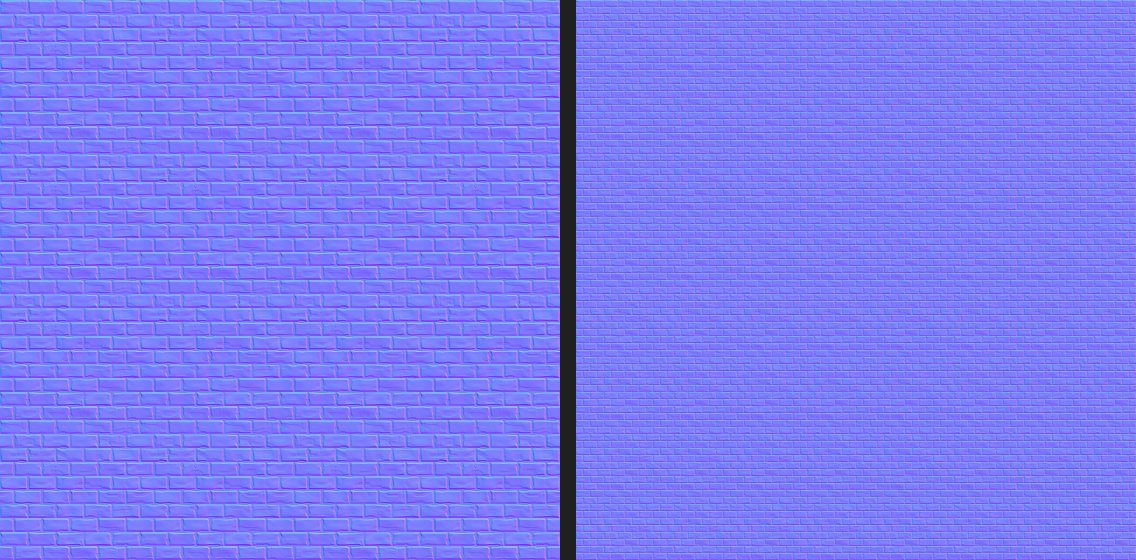
Left: one tile. Right: repeated 2 by 2.
Give the GLSL for this texture map, as a three.js fragment shader.

```glsl
// Tangent-space normal map of a worn brick wall in running bond, 20 bricks by 40 courses.
varying vec2 vUv;

float hash(vec2 p) {
  return fract(sin(dot(p, vec2(127.1, 311.7))) * 43758.5);
}

// Value noise whose lattice wraps after the given whole period.
float noise(vec2 p, vec2 period) {
  vec2 cell = floor(p), f = p - cell;
  f = f * f * f * (f * (f * 6.0 - 15.0) + 10.0);
  vec2 a = mod(cell, period), b = mod(cell + 1.0, period);
  return mix(mix(hash(a), hash(vec2(b.x, a.y)), f.x),
             mix(hash(vec2(a.x, b.y)), hash(b), f.x), f.y);
}

// Noise over the wall; the wear pattern comes back every ten courses.
float wear(vec2 p, vec2 frequency) {
  return noise(p * frequency, 10.0 * frequency);
}

// Wall relief, with one course as the unit; each brick is two units long.
float height(vec2 p) {
  float course = floor(p.y);
  float x = 0.5 * (p.x + mod(course + 1.0, 2.0));
  vec2 id = mod(vec2(floor(x), course), vec2(5.0, 10.0));
  vec2 local = vec2(2.0 * fract(x) - 1.0, fract(p.y) - 0.5);

  // Rounded brick outline, nibbled along its edges
  float swell = wear(p, vec2(1.0));
  float broad = wear(p, vec2(2.0, 3.0));
  float fine = wear(p, vec2(5.0, 7.0));
  vec2 q = abs(local) - vec2(0.91, 0.41);
  float inside = 0.08 - length(max(q, 0.0)) - min(max(q.x, q.y), 0.0);
  inside -= 0.09 * (0.5 + 0.5 * fine) * smoothstep(0.5, 0.9, broad);
  float body = smoothstep(0.0, 0.12, inside);

  // Uneven face with its own tilt per brick
  vec2 tilt = vec2(hash(id + 3.7), hash(id + 9.2)) - 0.5;
  float face = 0.042 + dot(tilt, local * vec2(0.03, 0.09));
  face += 0.02 * broad + 0.004 * fine;

  // Shallow slanted flakes
  vec2 slanted = p + vec2(0.0, 0.5 * swell);
  face -= 0.018 * smoothstep(0.58, 0.85, wear(slanted, vec2(1.0, 3.0)));

  // Thin cracks, mostly upright, in scattered patches
  vec2 bent = p + vec2(0.12 * fine, 0.2 * broad);
  float ridge = abs(wear(bent + 4.3, vec2(2.0, 1.0)) - 0.5);
  float patches = smoothstep(0.55, 0.75, wear(p + 7.1, vec2(1.0)));
  face -= 0.016 * patches * (1.0 - smoothstep(0.0, 0.12, ridge));

  // The whole wall swells gently, joints included
  return body * face + 0.06 * swell;
}

void main() {
  vec2 p = vUv * 40.0;

  // Central differences wide enough to soften the joints
  vec2 e = vec2(0.04, 0.0);
  vec2 slope = vec2(height(p - e.xy) - height(p + e.xy),
                    height(p - e.yx) - height(p + e.yx)) / (2.0 * e.x);
  vec2 n = slope / sqrt(1.0 + dot(slope, slope));

  // Pack the direction; steep edges lose a little blue
  gl_FragColor = vec4(0.49 + 0.5 * n, 0.99 - 0.3 * dot(n, n), 1.0);
}
```
